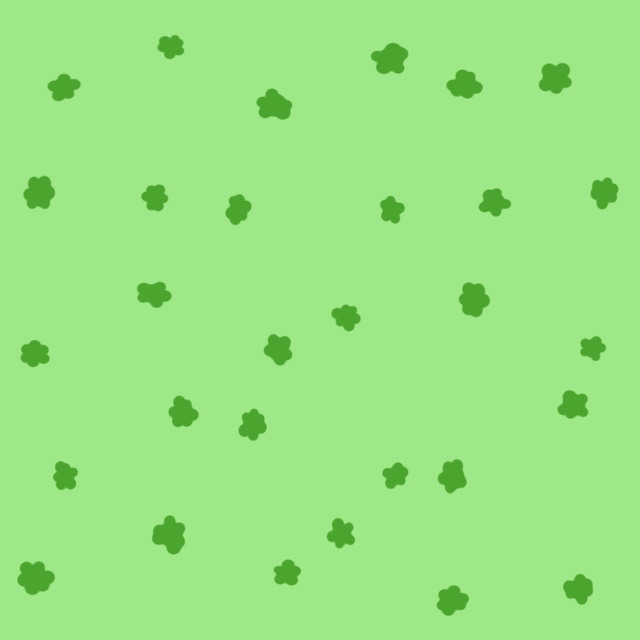
Reproduce this pattern procedurally as a Shadertoy shader.

```glsl
// Scattered dark green lobed tufts on a flat light green meadow.

const vec3 MEADOW = vec3(0.62, 0.91, 0.53);
const vec3 TUFT = vec3(0.295, 0.645, 0.175);
const vec2 GRID = vec2(6.0, 5.0);   // tufts per canvas, across and up
const float TAU = 6.2831853;

// Integer hash: cell and channel to a value in 0..1
float hash(vec2 cell, float channel) {
    uvec3 v = uvec3(ivec3(vec3(cell, channel)) + 64);
    uint n = v.x * 1597334677u ^ v.y * 3812015801u ^ v.z * 2798796415u;
    n = (n ^ (n >> 16)) * 2246822519u;
    n = (n ^ (n >> 13)) * 3266489917u;
    return float((n ^ (n >> 16)) >> 8) / 16777216.0;
}

float smoothMin(float a, float b, float k) {
    float h = max(k - abs(a - b), 0.0) / k;
    return min(a, b) - 0.25 * h * h * k;
}

// Distance to a tuft: a round core with a ring of uneven lobes
float tuftDistance(vec2 p, vec2 cell, float radius) {
    float stretch = mix(0.91, 1.07, hash(cell, 3.0));
    p *= vec2(stretch, 1.0 / stretch);
    float count = 5.0 + floor(2.6 * radius / 0.034 * hash(cell, 4.0));
    float turn = TAU * hash(cell, 5.0);
    float d = length(p) - 0.66 * radius;
    for (float i = 0.0; i < count; i++) {
        float wobble = 0.5 * (hash(cell, 10.0 + i) - 0.5);
        float angle = turn + TAU * (i + wobble) / count;
        float reach = radius * mix(0.54, 0.7, hash(cell, 20.0 + i));
        float lobe = radius * mix(0.29, 0.42, hash(cell, 30.0 + i));
        vec2 centre = reach * vec2(cos(angle), sin(angle));
        d = smoothMin(d, length(p - centre) - lobe, 0.12 * radius);
    }
    return d;
}

// Jittered tuft position, kept clear of the canvas border
vec2 tuftCentre(vec2 cell) {
    vec2 jitter = vec2(hash(cell, 0.0), hash(cell, 1.0)) - 0.5;
    float stagger = 0.12 * (mod(cell.x, 2.0) - 0.5);
    vec2 centre = (cell + 0.5 + jitter * vec2(0.62, 0.6) + vec2(0.0, stagger)) / GRID;
    return clamp(centre, 0.055, 0.945);
}

// Nearest tuft among the surrounding cells
float fieldDistance(vec2 p) {
    vec2 home = floor(p * GRID);
    float d = 1.0;
    for (float y = -1.0; y <= 1.0; y++) {
        for (float x = -1.0; x <= 1.0; x++) {
            vec2 cell = home + vec2(x, y);
            if (any(lessThan(cell, vec2(0.0))) || any(greaterThanEqual(cell, GRID))) continue;
            float size = hash(cell, 2.0);
            float radius = mix(0.0215, 0.034, size * size);
            d = min(d, tuftDistance(p - tuftCentre(cell), cell, radius));
        }
    }
    return d;
}

void mainImage(out vec4 fragColor, in vec2 fragCoord) {
    // Fit a square canvas to the centre of the view
    float side = min(iResolution.x, iResolution.y);
    vec2 p = (fragCoord - 0.5 * iResolution.xy) / side + 0.5;

    // Slightly soft edge, never thinner than a pixel
    float soft = max(0.0016, 0.75 / side);
    float cover = 1.0 - smoothstep(-soft, soft, fieldDistance(p));
    fragColor = vec4(mix(MEADOW, TUFT, cover), 1.0);
}
```
